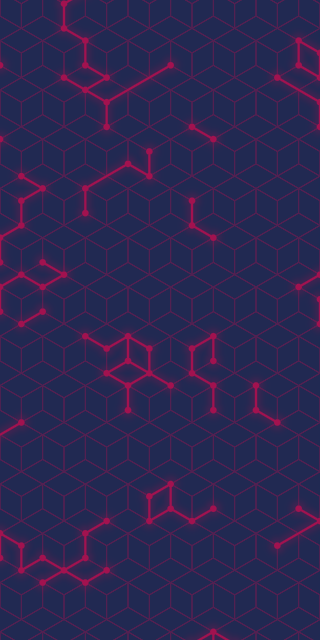
Write a WebGL 2 fragment shader that draws this background.

```glsl
#version 300 es
precision highp float;
// Thin isometric cube wireframe on navy with glowing dotted chains along its edges.
// The wireframe is one folded strip of segments; each chain is a short random
// walk over the cube corners, started once in every block of 4 by 4 corners.

uniform vec2 u_resolution;
out vec4 fragColor;

const float COLUMN = 0.8660254; // column spacing, in cube edge lengths

vec2 hash2(vec3 p) {
    p = fract(p * vec3(0.1031, 0.1030, 0.0973));
    p += dot(p, p.yzx + 33.33);
    return fract((p.xx + p.yz) * p.zy);
}

float segment(vec2 p, vec2 a, vec2 b) {
    vec2 pa = p - a, ba = b - a;
    return length(pa - ba * clamp(dot(pa, ba) / dot(ba, ba), 0.0, 1.0));
}

// Coverage of a stroke, valid even when it is thinner than the filter.
float stroke(float d, float radius, float blur) {
    return clamp(0.5 + (radius - d) / blur, 0.0, 1.0)
         - clamp(0.5 - (radius + d) / blur, 0.0, 1.0);
}

// Corner (column, row) to plane; odd columns sit half an edge lower.
vec2 corner(vec2 c) {
    return vec2(c.x * COLUMN, c.y + 0.5 * mod(c.x, 2.0));
}

// Distance to the wireframe, mirrored about columns and repeated every two edges.
float wireframe(vec2 p) {
    vec2 q = vec2(COLUMN * abs(mod(p.x / COLUMN + 1.0, 2.0) - 1.0), mod(p.y, 2.0));
    float uprights = min(segment(q, vec2(0.0), vec2(0.0, 1.0)),
                         segment(q, vec2(COLUMN, 0.5), vec2(COLUMN, 1.5)));
    float slopes = min(segment(q, vec2(0.0), vec2(COLUMN, 0.5)),
                   min(segment(q, vec2(0.0, 1.0), vec2(COLUMN, 1.5)),
                       segment(q, vec2(COLUMN, 1.5), vec2(0.0, 2.0))));
    return min(uprights, slopes);
}

// Signed distance to the chain that starts in one block: bars and round joints.
float chain(vec2 p, vec2 block) {
    vec2 seed = block + 57.0;
    vec2 at = block * 4.0 + floor(4.0 * hash2(vec3(seed, 11.0)));
    vec2 traits = hash2(vec3(seed, 29.0));
    int steps = 1 + int(6.0 * traits.x);
    float side = traits.y < 0.5 ? -1.0 : 1.0;
    vec2 lastMove = vec2(0.0), lastHeading = vec2(0.0);
    float d = 1e3;
    for (int i = 0; i < steps; i++) {
        vec2 dice = hash2(vec3(seed, 41.0 + 7.0 * float(i)));
        if (dice.y > 0.65) side = -side;

        // Every corner has one upright and two slopes; half have two more slopes.
        float up = mod(at.y, 2.0) < 0.5 ? 1.0 : -1.0;
        bool busy = mod(at.x + at.y, 2.0) < 0.5;
        vec2 upright = vec2(0.0, up);
        vec2 slope = vec2(side, busy && fract(dice.y * 17.0) < 0.55 ? -up : 0.0);
        vec2 move = dice.x < 0.38 ? upright : slope;
        if (distance(move, -lastMove) < 0.1 && i > 0)
            move = lastMove.x == 0.0 ? slope : upright;

        vec2 a = corner(at), b = corner(at + move);
        d = min(d, segment(p, a, b) - 0.052);
        // Straight continuations carry no joint.
        if (distance(b - a, lastHeading) > 0.1) d = min(d, length(p - a) - 0.14);
        lastHeading = b - a;
        lastMove = move;
        at += move;
    }
    return min(d, length(p - corner(at)) - 0.14);
}

void main() {
    // Edge lengths measured down from the top; fifteen columns span the width.
    float edge = u_resolution.x / (15.0 * COLUMN);
    vec2 p = vec2(gl_FragCoord.x, u_resolution.y - gl_FragCoord.y) / edge;
    p.y += 0.35;
    float blur = 1.4 / edge;

    // Chains reach at most two blocks away from their start.
    vec2 home = floor(vec2(p.x / COLUMN, p.y) / 4.0);
    float d = 1e3;
    for (int y = -2; y <= 2; y++)
        for (int x = -2; x <= 2; x++)
            d = min(d, chain(p, home + vec2(x, y)));

    float thin = stroke(wireframe(p), 0.011, blur);
    float bold = clamp(0.5 - d / blur, 0.0, 1.0);
    float halo = max(d, 0.0);
    float glow = 0.2 * exp(-20.0 * halo * halo);

    vec3 navy = vec3(0.13, 0.16, 0.32);
    vec3 crimson = vec3(0.635, 0.07, 0.31);
    float ink = max(bold, 1.0 - (1.0 - thin) * (1.0 - glow));
    fragColor = vec4(mix(navy, crimson, ink), 1.0);
}
```
